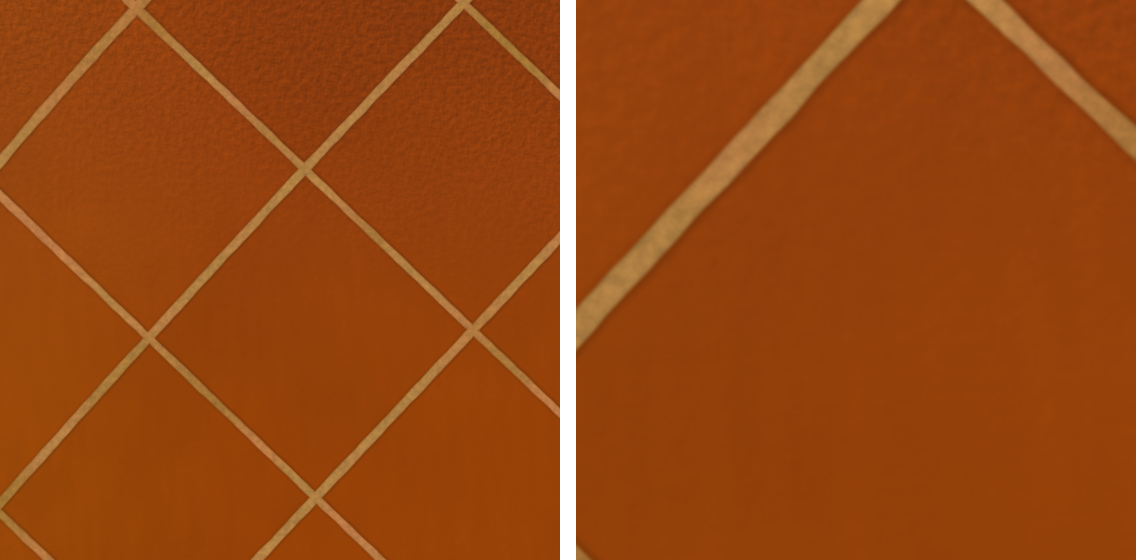
Left, the full canvas; right, a detail of the centre.
Reproduce this texture procedurally as a three.js fragment shader.

```glsl
// Diagonal terracotta floor tiles with thin sandy grout, rougher towards the top.
#define CROSSING vec2(0.5443, 0.6979)   // one grout crossing
#define STEP_DOWN vec2(0.3005, -0.2875) // tile side running down to the right
#define STEP_UP vec2(0.2810, 0.2990)    // tile side running up to the right
#define BEND 0.008                      // slight lens curve of the rising joints
#define GROUT_WIDTH vec2(0.0165, 0.0142) // rising, falling joints
#define SOFTNESS 0.0018
#define GRAIN 0.24
#define CLAY_LOW vec3(0.592, 0.256, 0.030)
#define CLAY_HIGH vec3(0.575, 0.247, 0.062)
#define GROUT_TAN vec3(0.690, 0.500, 0.265)
#define GROUT_PINK vec3(0.735, 0.475, 0.275)
#define GROUT_OLIVE vec3(0.610, 0.440, 0.185)

varying vec2 vUv;

float hash(vec2 p) {
  return fract(sin(dot(p, vec2(127.1, 311.7))) * 43758.5);
}

vec2 gradient(vec2 p) {
  float angle = 6.28318 * hash(p);
  return vec2(cos(angle), sin(angle));
}

// Gradient noise, about -0.7 to 0.7
float noise(vec2 p) {
  vec2 i = floor(p), f = p - i;
  vec2 w = f * f * f * (f * (f * 6.0 - 15.0) + 10.0);
  vec2 e = vec2(1.0, 0.0);
  float low = mix(dot(gradient(i), f), dot(gradient(i + e), f - e), w.x);
  float high = mix(dot(gradient(i + e.yx), f - e.yx),
                   dot(gradient(i + 1.0), f - 1.0), w.x);
  return mix(low, high, w.y);
}

float fbm(vec2 p) {
  float sum = 0.0, amp = 0.6;
  for (int i = 0; i < 3; i++) {
    sum += amp * noise(p);
    p = p * 1.9 + 17.3;
    amp *= 0.6;
  }
  return sum;
}

float cross2(vec2 a, vec2 b) { return a.x * b.y - a.y * b.x; }

// Position counted in tiles along both sides
vec2 tileCoords(vec2 p) {
  vec2 d = p - CROSSING;
  vec2 t = vec2(cross2(d, STEP_UP), cross2(STEP_DOWN, d)) / cross2(STEP_DOWN, STEP_UP);
  float bow = (1.0 - t.x) * t.y;
  t.x -= BEND * bow * bow;
  return t;
}

// Fired clay: broad shading, tint per tile and pitted grain
vec3 clayColor(vec2 p, vec2 tile) {
  vec3 clay = mix(CLAY_LOW, CLAY_HIGH, smoothstep(0.15, 0.9, p.y));
  clay += vec3(0.008, 0.022, 0.004) * (1.0 - smoothstep(0.0, 0.5, p.x));
  clay *= 1.0 + 0.04 * (hash(tile + 3.7) - 0.5) + 0.05 * fbm(p * 4.0);
  clay *= 1.0 - 0.07 * smoothstep(0.55, 1.0, p.y) * smoothstep(0.25, 0.6, p.x);

  float rough = smoothstep(0.42, 0.98, p.y + 0.15 * (p.x - 0.5) + 0.12 * noise(p * 5.0));
  float pits = fbm(p * 85.0);
  float relief = pits - fbm(p * 85.0 + vec2(-0.25, 0.3));
  float grain = 0.6 * pits + 0.5 * relief;
  clay *= 1.0 + GRAIN * mix(0.09, 1.0, rough) * grain;
  clay *= 1.0 + 0.025 * noise(p * vec2(45.0, 9.0)) * (1.0 - rough);
  return clay;
}

// Sandy grout with pink and olive stretches; falling joints are pinker
vec3 groutColor(vec2 p, float falling) {
  float stain = noise(p * 6.5 + 4.0);
  vec3 grout = mix(GROUT_TAN, GROUT_PINK, smoothstep(-0.25, 0.4, stain + 0.2 * falling - 0.1));
  float olive = smoothstep(0.0, 0.45, noise(p * 5.0 + 31.0));
  olive = max(olive, 0.7 * smoothstep(0.65, 1.0, p.y) * (1.0 - smoothstep(0.1, 0.4, p.x)));
  grout = mix(grout, GROUT_OLIVE, 0.75 * olive);
  return grout * (1.0 + 0.16 * fbm(p * 95.0) + 0.06 * noise(p * 22.0));
}

void main() {
  vec2 p = vUv;
  vec2 t = tileCoords(p);

  // Signed distance to the nearest rising (x) and falling (y) joint
  float area = cross2(STEP_DOWN, STEP_UP);
  vec2 spacing = area / vec2(length(STEP_UP), length(STEP_DOWN));
  vec2 offset = (t - floor(t + 0.5)) * spacing;

  // Worn edges, with wider joints in the upper left
  vec2 halfWidth = 0.5 * GROUT_WIDTH * (1.0 + 0.14 * noise(p * 14.0));
  halfWidth *= 1.0 + 0.2 * smoothstep(0.7, 1.3, p.y - p.x + 0.4);
  vec2 wobble = 0.0012 * vec2(noise(p * 38.0), noise(p * 38.0 + 9.0));
  vec2 edge = abs(offset + wobble) - halfWidth;
  float joint = min(edge.x, edge.y);

  // Dark rim on the clay beside each joint, deeper on the right
  vec3 color = clayColor(p, floor(t));
  float side = edge.x < edge.y ? offset.x : offset.y;
  float rim = 1.0 - smoothstep(0.0, 0.007, joint);
  color *= 1.0 - rim * mix(0.06, 0.13, step(0.0, side));

  float mask = 1.0 - smoothstep(-SOFTNESS, SOFTNESS, joint);
  vec3 grout = groutColor(p, step(edge.y, edge.x));
  grout *= mix(0.92, 1.0, smoothstep(0.0, 0.004, -joint));
  gl_FragColor = vec4(mix(color, grout, mask), 1.0);
}
```
